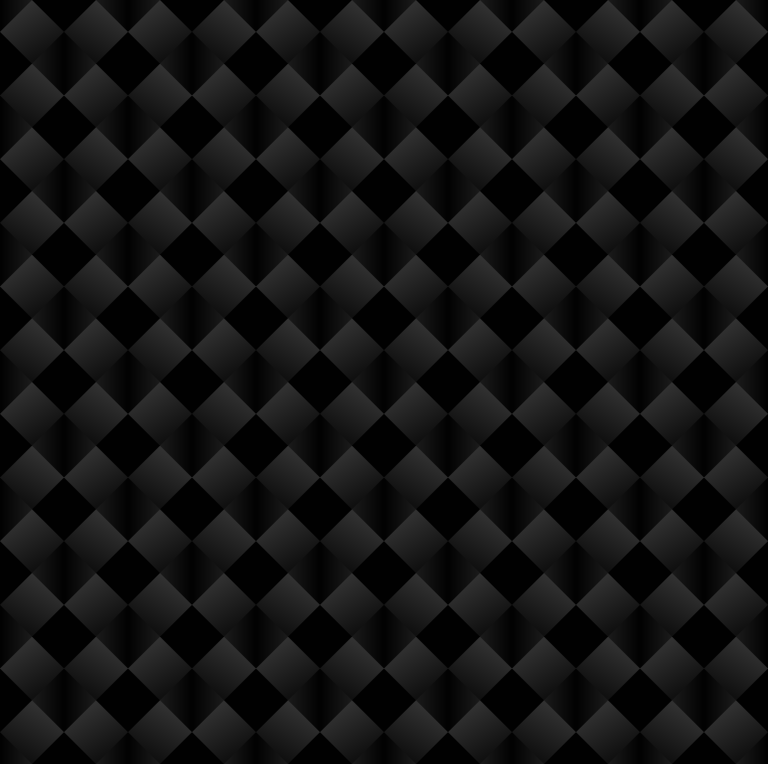
A WebGL 2 fragment shader for this pattern:

```glsl
#version 300 es
precision highp float;

uniform vec2 u_resolution;
out vec4 fragColor;

const float CELLS = 12.0;                      // even, so the checker wraps
const vec3 BLACK = vec3(0.005);
const vec3 FOLD_EDGE = vec3(0.105);            // side corners of the folded diamonds
const vec3 FACE_DARK = vec3(0.062);
const vec3 FACE_LIGHT = vec3(0.192);
const vec2 LIGHT_DIR = vec2(0.5, 0.85);        // mirrored on alternate faces
const float FACE_SPREAD = 0.78;                // reach of the face gradient

// 0 or 1, alternating over a grid of whole numbers
float checker(vec2 id) {
    return mod(id.x + id.y, 2.0);
}

// Raised diamond, lit from above and from one side
vec3 faceColor(vec2 p, float litLeft) {
    float side = mix(1.0, -1.0, litLeft);
    float light = dot(p, LIGHT_DIR * vec2(side, 1.0)) / FACE_SPREAD;
    return mix(FACE_DARK, FACE_LIGHT, clamp(0.5 + 0.5 * light, 0.0, 1.0));
}

// Sunken diamond: flat black, or folded along a dark vertical crease
vec3 gapColor(vec2 p, float isBlack) {
    vec3 folded = mix(BLACK, FOLD_EDGE, min(abs(p.x), 1.0));
    return mix(folded, BLACK, isBlack);
}

void main() {
    vec2 grid = gl_FragCoord.xy / u_resolution * CELLS;

    // Faces sit in cell centres, gaps on cell corners
    vec2 cell = floor(grid);
    vec2 corner = floor(grid + 0.5);
    vec2 faceP = 2.0 * (grid - cell) - 1.0;
    vec2 gapP = 2.0 * (grid - corner);

    vec3 face = faceColor(faceP, checker(cell));
    vec3 gap = gapColor(gapP, checker(corner));

    // Smoothed diamond outline
    float edge = abs(faceP.x) + abs(faceP.y) - 1.0;
    float soft = 2.0 * CELLS / min(u_resolution.x, u_resolution.y);
    vec3 color = mix(face, gap, smoothstep(-soft, soft, edge));

    fragColor = vec4(color, 1.0);
}
```
